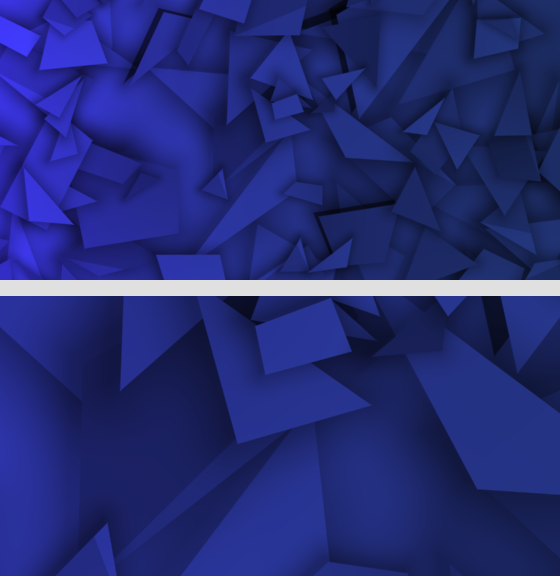
Top: the whole. Bottom: its middle third, enlarged.
This background is drawn by a WebGL 2 fragment shader. Its source:

```glsl
#version 300 es
precision highp float;
uniform vec2 u_resolution;
out vec4 fragColor;

vec4 hash4(vec3 p) {
  vec4 q = fract(p.xyzx * vec4(0.1031, 0.1030, 0.0973, 0.1099));
  q += dot(q, q.wzxy + 33.33);
  return fract((q.xxyz + q.yzzw) * q.zywx);
}

// Corner of a convex polygon inscribed in an ellipse
vec2 corner(int i, int sides, vec4 seed, float aspect) {
  float jitter = 0.6 * fract(seed[i % 4] * 7.3 + float(i) * 0.618);
  float angle = 6.28319 * (float(i) + jitter) / float(sides);
  return vec2(cos(angle), aspect * sin(angle));
}

// Signed distance to that polygon, corners in counter-clockwise order
float polygon(vec2 p, int sides, vec4 seed, float aspect) {
  float nearest = 1e3;
  bool inside = true;
  vec2 a = corner(0, sides, seed, aspect);
  for (int i = 1; i <= sides; i++) {
    vec2 b = corner(i % sides, sides, seed, aspect);
    vec2 edge = b - a, q = p - a;
    vec2 gap = q - edge * clamp(dot(q, edge) / dot(edge, edge), 0.0, 1.0);
    nearest = min(nearest, dot(gap, gap));
    inside = inside && edge.x * q.y - edge.y * q.x > 0.0;
    a = b;
  }
  return inside ? -sqrt(nearest) : sqrt(nearest);
}

// Paints one layer of scattered shards over the shade below it
float paintShards(float shade, vec2 p, float layer, float size, float density) {
  float pixel = 1.0 / u_resolution.y;
  vec2 grid = p / size + layer * vec2(0.37, 0.61);
  for (int k = 0; k < 9; k++) {
    vec2 cell = floor(grid) + vec2(k % 3 - 1, k / 3 - 1);
    vec4 place = hash4(vec3(cell + 17.0, layer * 5.0 + 3.0));
    if (place.w > density) continue;
    vec4 form = hash4(vec3(cell + 41.0, layer * 7.0 + 11.0));
    vec4 look = hash4(vec3(cell + 73.0, layer * 3.0 + 29.0));

    float radius = mix(0.45, 0.8, form.x);
    vec2 offset = grid - cell - 0.5 - 0.7 * (place.xy - 0.5);
    if (length(offset) > radius + 0.4) continue;
    float turn = 6.28319 * place.z;
    mat2 spin = mat2(cos(turn), -sin(turn), sin(turn), cos(turn));
    int sides = 3 + int(1.9 * form.y);
    float aspect = mix(0.42, 1.0, form.z);
    vec2 q = spin * offset / radius;
    float unit = radius * size;

    // Soft shadow towards the upper left, sometimes with a dark rim
    bool rim = look.w > 0.93;
    vec2 lean = (rim ? 0.08 : 0.05) * vec2(-0.8, 0.6);
    float reach = polygon(spin * (offset - lean) / radius, sides, form, aspect) * radius;
    float shadow = 1.0 - clamp(reach / 0.3, 0.0, 1.0);
    shade *= 1.0 - 0.31 * shadow * shadow;
    if (rim) shade *= 1.0 - 0.55 * (1.0 - smoothstep(-pixel, pixel, reach * size));

    // Flat face with a gentle gradient and an optional crease
    float d = polygon(q, sides, form, aspect) * unit;
    float face = mix(0.7, 1.03, look.x) + 0.16 * (look.y - 0.4) * q.x
               + 0.08 * dot(offset, vec2(0.5, -0.6));
    vec2 tip = corner(0, sides, form, aspect);
    vec2 crease = normalize(vec2(-0.3, (look.z - 0.5) * aspect) - tip);
    float across = dot(q - tip, vec2(-crease.y, crease.x)) * unit;
    float folded = step(0.72, look.z);
    face *= 1.0 - 0.18 * folded * smoothstep(-pixel, pixel, across);
    shade = mix(face, shade, smoothstep(-pixel, pixel, d));
  }
  return shade;
}

void main() {
  vec2 p = gl_FragCoord.xy / u_resolution.y;
  float across = gl_FragCoord.x / u_resolution.x;

  // Softly glowing ground
  float shade = 0.98 + 0.06 * sin(p.x * 7.0 + 2.0 * sin(p.y * 5.0))
                     + 0.05 * sin(p.y * 9.0 - p.x * 4.0);

  // Shards from large and deep to small and near
  for (int i = 0; i < 6; i++) {
    float depth = float(i) / 5.0;
    shade = paintShards(shade, p, float(i), mix(0.5, 0.14, depth),
                        mix(0.62, 0.14, depth));
  }

  // Vivid blue on the left fading to navy on the right
  vec3 navy = vec3(0.117, 0.205, 0.405);
  vec3 vivid = vec3(0.25, 0.22, 0.98);
  vec3 light = mix(navy, vivid, exp(-2.2 * across));
  light *= 1.0 - 0.16 * smoothstep(0.75, 1.1, across) * p.y;
  fragColor = vec4(light * shade, 1.0);
}
```
